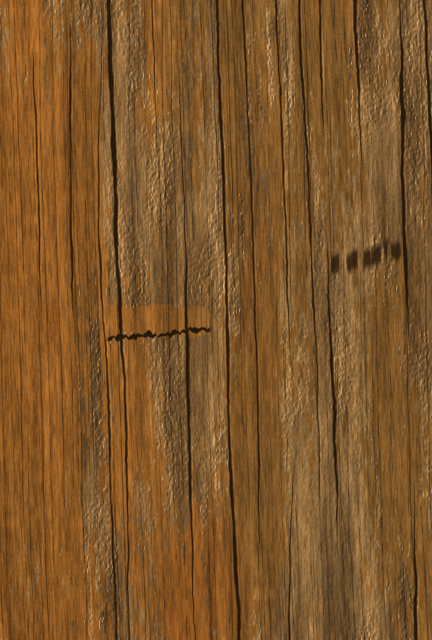
A Shadertoy shader for this texture:

```glsl
const vec3 ORANGE = vec3(0.57, 0.355, 0.142);
const vec3 BROWN = vec3(0.49, 0.335, 0.155);
const vec3 RUST = vec3(0.51, 0.285, 0.10);
const vec3 WEATHERED = vec3(0.56, 0.425, 0.26);
const vec3 GREY_SHADE = vec3(0.41, 0.305, 0.18);
const vec3 GLINT = vec3(0.80, 0.67, 0.49);
const vec3 CRACK = vec3(0.12, 0.075, 0.025);
const float TILT = 0.028;
const float CRACK_COUNT = 15.0;
const float CRACK_SPACING = 0.048;
const float CRACK_WIDTH = 0.0034;
const float GRAIN_CONTRAST = 0.62;
const float RELIEF_CONTRAST = 0.40;
const float HAIR_DEPTH = 0.42;

float hash(vec2 p) {
    return fract(sin(dot(p, vec2(127.1, 311.7))) * 43758.5453);
}

float noise(vec2 p) {
    vec2 i = floor(p), f = fract(p);
    f = f * f * (3.0 - 2.0 * f);
    return mix(mix(hash(i), hash(i + vec2(1, 0)), f.x),
               mix(hash(i + vec2(0, 1)), hash(i + vec2(1, 1)), f.x), f.y);
}

float fbm(vec2 p) {
    float sum = 0.0, amp = 0.5;
    for (int i = 0; i < 4; i++) {
        sum += amp * noise(p);
        p = p * 2.03 + 17.3;
        amp *= 0.5;
    }
    return sum / 0.9375;
}

// Rough crust, drawn out along the grain
float relief(vec2 p) {
    return 0.7 * noise(p * vec2(240.0, 95.0)) + noise(p * vec2(430.0, 210.0));
}

float box(vec2 p, vec2 lo, vec2 hi, float soft) {
    vec2 b = smoothstep(lo - soft, lo + soft, p) * (1.0 - smoothstep(hi - soft, hi + soft, p));
    return b.x * b.y;
}

// Thin broken lines, one per column of the grain
float hairlines(vec2 p, float columns, float width, float px) {
    float id = floor(p.x * columns);
    float center = (id + 0.2 + 0.6 * hash(vec2(id, 8.2))) / columns;
    center += 0.15 / columns * (noise(vec2(p.y * 18.0, id * 4.3)) - 0.5);
    float line = smoothstep(width + px, width - px, abs(p.x - center));
    float run = noise(vec2(p.y * 2.6, id * 6.1)) * 0.7 + noise(vec2(p.y * 70.0, id * 3.3)) * 0.3;
    return line * smoothstep(0.36, 0.66, run);
}

// Long split: x is coverage, y is the lit right lip
vec2 splitAt(vec2 p, float id, float px) {
    float size = hash(vec2(id, 3.7));
    float x = (id + 0.1 + 0.8 * hash(vec2(id, 1.3))) * CRACK_SPACING - 0.02;
    x += 0.016 * (noise(vec2(p.y * 3.0, id * 7.1)) - 0.5);
    x += 0.003 * (noise(vec2(p.y * 22.0, id * 5.3)) - 0.5);
    x += 0.0012 * (noise(vec2(p.y * 110.0, id * 8.9)) - 0.5);
    float presence = smoothstep(0.26, 0.66, noise(vec2(p.y * 2.8 + id * 9.0, id * 3.1)));
    float width = CRACK_WIDTH * mix(0.28, 1.0, size * size) * presence;
    width *= 0.45 + 0.6 * noise(vec2(p.y * 17.0, id * 2.7)) + 0.35 * noise(vec2(p.y * 90.0, id * 4.9));
    float d = p.x - x;
    float core = smoothstep(-px, px, width - abs(d)) * smoothstep(0.0, 0.2, presence);
    float lip = smoothstep(0.002, 0.0, abs(d - width - 0.002)) * presence;
    return vec2(core, lip);
}

// Ragged break across the grain, shaded more softly above
float crossBreak(vec2 p, vec2 start, vec2 end, float width, float px) {
    float t = (p.x - start.x) / (end.x - start.x);
    float y = mix(start.y, end.y, t) + 0.008 * (noise(vec2(p.x * 40.0, 4.0)) - 0.5);
    y += 0.005 * (noise(vec2(p.x * 260.0, 6.0)) - 0.5);
    float w = width * (0.15 + noise(vec2(p.x * 180.0, 9.0)));
    return smoothstep(-px, px, w - abs(p.y - y)) * smoothstep(-0.02, 0.02, t) * smoothstep(1.02, 0.98, t);
}

void mainImage(out vec4 fragColor, in vec2 fragCoord) {
    vec2 p = fragCoord / iResolution.y;
    float px = 1.0 / iResolution.y;
    float across = fragCoord.x / iResolution.x;
    vec2 q = vec2(p.x + TILT * (p.y - 0.5), p.y);

    // Grain running up the boards
    vec2 g = q + vec2(0.006 * (noise(q * vec2(9.0, 5.0)) - 0.5), 0.0);
    float broad = noise(g * vec2(60.0, 2.0));
    float fine = noise(g * vec2(210.0, 12.0)) * 0.35 + noise(g * vec2(470.0, 55.0)) * 0.45;
    fine += noise(q * vec2(520.0, 300.0)) * 0.20;
    float hair = max(hairlines(g, 62.0, 0.0007, px), 0.75 * hairlines(g + 3.1, 117.0, 0.0004, px));

    // Bare wood, redder towards the left
    float tone = fbm(q * vec2(7.0, 1.7) + 5.0);
    vec3 color = mix(ORANGE, BROWN, smoothstep(0.1, 0.85, across + 0.9 * (tone - 0.5)));
    float rust = smoothstep(0.50, 0.74, fbm(q * vec2(8.0, 2.4) + 41.0)) * (1.0 - across);
    color = mix(color, RUST, rust * 0.85);

    // Weathered patches with ragged, streaky edges
    float panel = box(q, vec2(0.165, 0.32), vec2(0.325, 0.80), 0.02);
    float bare = box(q + 0.02 * (noise(q * vec2(50.0, 24.0)) - 0.5),
                     vec2(0.167, 0.478), vec2(0.325, 0.522), 0.003);
    float field = fbm(q * vec2(15.0, 2.8) + 12.0) + 0.34 * (noise(q * vec2(120.0, 9.0)) - 0.5);
    field += 0.28 * (noise(q * vec2(260.0, 75.0)) - 0.5) + 0.13 * panel + 0.15 * (across - 0.5);
    float patchMask = smoothstep(0.47, 0.64, field) * (1.0 - bare);
    float rim = 4.0 * patchMask * (1.0 - patchMask);
    float shade = smoothstep(0.40, 0.66, fbm(q * vec2(36.0, 4.0) + 73.0));
    color = mix(color, mix(WEATHERED, GREY_SHADE, shade), patchMask * 0.82);

    // Grain contrast and crust lighting
    color *= 1.0 + GRAIN_CONTRAST * (fine - 0.5) + 0.28 * (broad - 0.5);
    color *= 1.0 - HAIR_DEPTH * hair;
    float slope = relief(q) - relief(q + vec2(0.0022, -0.0015));
    float crust = patchMask * smoothstep(0.35, 0.80, noise(q * vec2(32.0, 7.0) + 8.0));
    color *= 1.0 + RELIEF_CONTRAST * slope * (0.08 + 0.22 * patchMask + 0.85 * crust);
    float sparkle = smoothstep(0.40, 0.85, slope) * clamp(0.8 * crust + 0.4 * rim, 0.0, 1.0);
    color = mix(color, GLINT, sparkle * 0.8);

    // Long splits
    vec2 splits = vec2(0.0);
    for (float id = 0.0; id < CRACK_COUNT; id++) {
        splits = max(splits, splitAt(q, id, px));
    }
    color *= 1.0 + 0.14 * splits.y;

    // Breaks across the grain, and a stain of short upright strokes
    float breaks = crossBreak(q, vec2(0.167, 0.471), vec2(0.328, 0.487), 0.0048, px);
    float stainY = mix(0.582, 0.615, (q.x - 0.51) / 0.12) + 0.016 * (noise(q * vec2(90.0, 1.0)) - 0.5);
    float stain = smoothstep(0.022, 0.006, abs(q.y - stainY)) * box(q, vec2(0.51, 0.5), vec2(0.63, 0.7), 0.004);
    stain *= smoothstep(0.40, 0.62, noise(q * vec2(170.0, 22.0)));
    color = mix(color, CRACK, max(max(splits.x, breaks), stain * 0.8) * 0.93);

    fragColor = vec4(clamp(color, 0.0, 1.0), 1.0);
}
```
